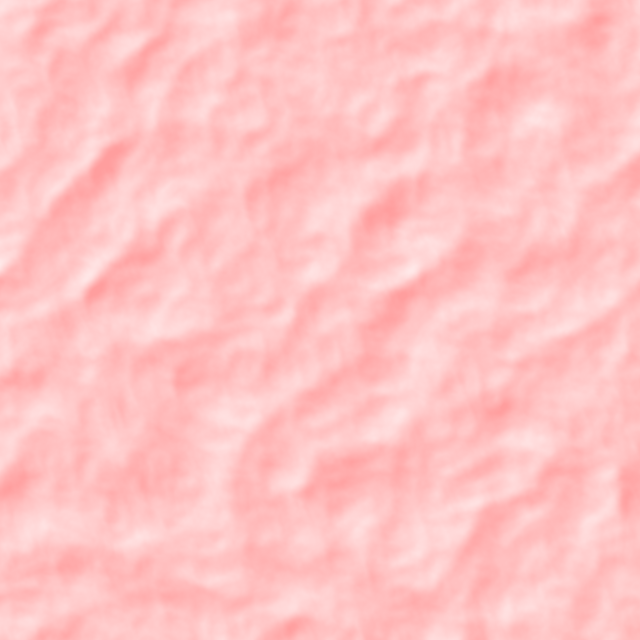
Reproduce this texture procedurally as a WebGL 1 fragment shader.

```glsl
precision highp float;
// Soft pink crumpled relief, like creased paper or plaster.
// Folded gradient noise forms the height; its slope toward a light
// at the upper left picks the tone from rose to pale pink.

uniform vec2 u_resolution;

vec2 randomDirection(vec2 cell) {
  float angle = 6.28318 * fract(sin(dot(cell, vec2(127.1, 311.7))) * 43758.55);
  return vec2(cos(angle), sin(angle));
}

float gradientNoise(vec2 p) {
  vec2 cell = floor(p);
  vec2 f = p - cell;
  vec2 fade = f * f * f * (f * (f * 6.0 - 15.0) + 10.0);
  vec2 right = vec2(1.0, 0.0);
  vec2 up = vec2(0.0, 1.0);
  float a = dot(randomDirection(cell), f);
  float b = dot(randomDirection(cell + right), f - right);
  float c = dot(randomDirection(cell + up), f - up);
  float d = dot(randomDirection(cell + 1.0), f - 1.0);
  return mix(mix(a, b, fade.x), mix(c, d, fade.x), fade.y);
}

// Octaves of noise folded at zero, with slightly rounded creases.
float creasedHeight(vec2 p) {
  float height = 0.0;
  float amplitude = 1.0;
  for (int i = 0; i < 5; i++) {
    float n = gradientNoise(p);
    height += amplitude * sqrt(n * n + 0.004);
    p = mat2(1.92, 0.56, -0.56, 1.92) * p + vec2(17.3, 9.1);
    amplitude *= 0.35;
  }
  return height;
}

void main() {
  vec2 uv = gl_FragCoord.xy / min(u_resolution.x, u_resolution.y);
  vec2 p = uv * 6.0 + vec2(3.7, 8.2);

  // Slope across a short step along the light direction.
  float reach = 0.05;
  vec2 toLight = reach * normalize(vec2(-1.0, 1.1));
  float slope = (creasedHeight(p + toLight) - creasedHeight(p - toLight)) / (2.0 * reach);

  // Tone ramp from shaded rose to lit pale pink.
  vec3 rose = vec3(1.0, 0.62, 0.62);
  vec3 palePink = vec3(1.0, 0.91, 0.91);
  float light = clamp(0.5 + 0.23 * slope, 0.0, 1.0);
  gl_FragColor = vec4(mix(rose, palePink, light), 1.0);
}
```
